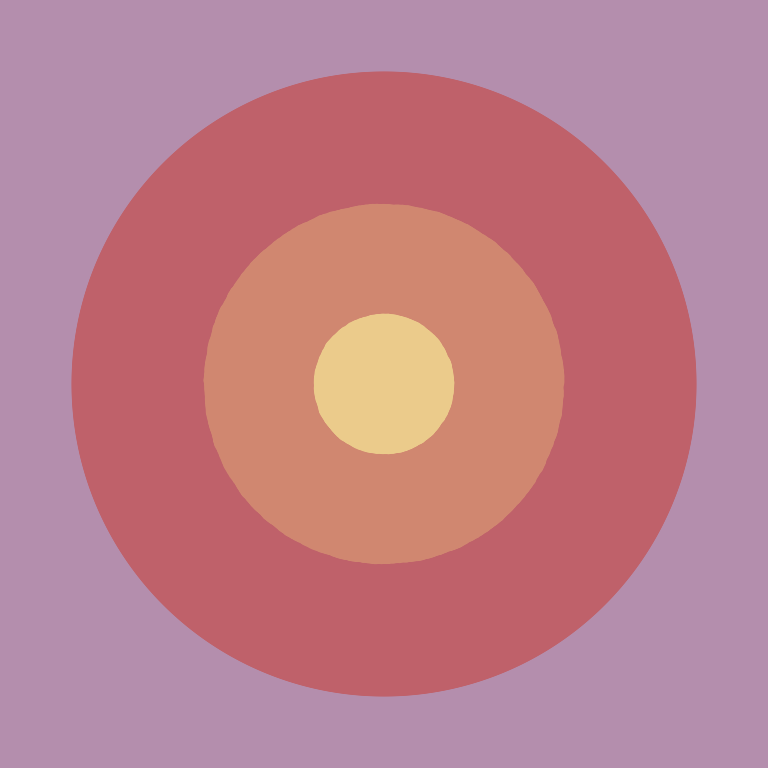
Give the GLSL for this background, as a WebGL 1 fragment shader.

```glsl
precision highp float;
// Three flat concentric discs, yellow inside orange inside red, on a mauve field.
// Each disc is a circle distance with a faint ragged rim made of layered sines,
// painted from the largest to the smallest with a one-pixel smooth edge.

uniform vec2 u_resolution;

#define CENTER vec2(0.5, 0.5)
#define OUTER_RADIUS 0.407
#define MIDDLE_RADIUS 0.2345
#define INNER_RADIUS 0.0915
#define RIM_ROUGHNESS 0.0007
#define MAUVE vec3(0.706, 0.557, 0.678)
#define RED vec3(0.749, 0.380, 0.416)
#define ORANGE vec3(0.816, 0.529, 0.439)
#define YELLOW vec3(0.922, 0.796, 0.545)

// Layered sines over the plane, roughly -1 to 1
float raggedness(vec2 p) {
  float sum = 0.0;
  float amplitude = 0.5;
  float frequency = 120.0;
  for (int i = 0; i < 4; i++) {
    sum += amplitude * sin(p.x * frequency + 2.0 * sin(p.y * frequency));
    p = mat2(0.8, 0.6, -0.6, 0.8) * p;
    amplitude *= 0.6;
    frequency *= 1.7;
  }
  return sum;
}

// Coverage of a disc: 1 inside, 0 outside
float disc(float distanceToCenter, float radius, float pixel) {
  return 1.0 - smoothstep(-0.5 * pixel, 0.5 * pixel, distanceToCenter - radius);
}

void main() {
  // Square canvas units, centred when the canvas is not square
  float side = min(u_resolution.x, u_resolution.y);
  vec2 p = (gl_FragCoord.xy - 0.5 * u_resolution) / side + 0.5 - CENTER;
  float pixel = 1.0 / side;

  float smoothDistance = length(p);
  float roughDistance = smoothDistance + RIM_ROUGHNESS * raggedness(p);

  // Discs from back to front
  vec3 color = MAUVE;
  color = mix(color, RED, disc(smoothDistance, OUTER_RADIUS, pixel));
  color = mix(color, ORANGE, disc(roughDistance, MIDDLE_RADIUS, pixel));
  color = mix(color, YELLOW, disc(roughDistance, INNER_RADIUS, pixel));

  gl_FragColor = vec4(color, 1.0);
}
```
